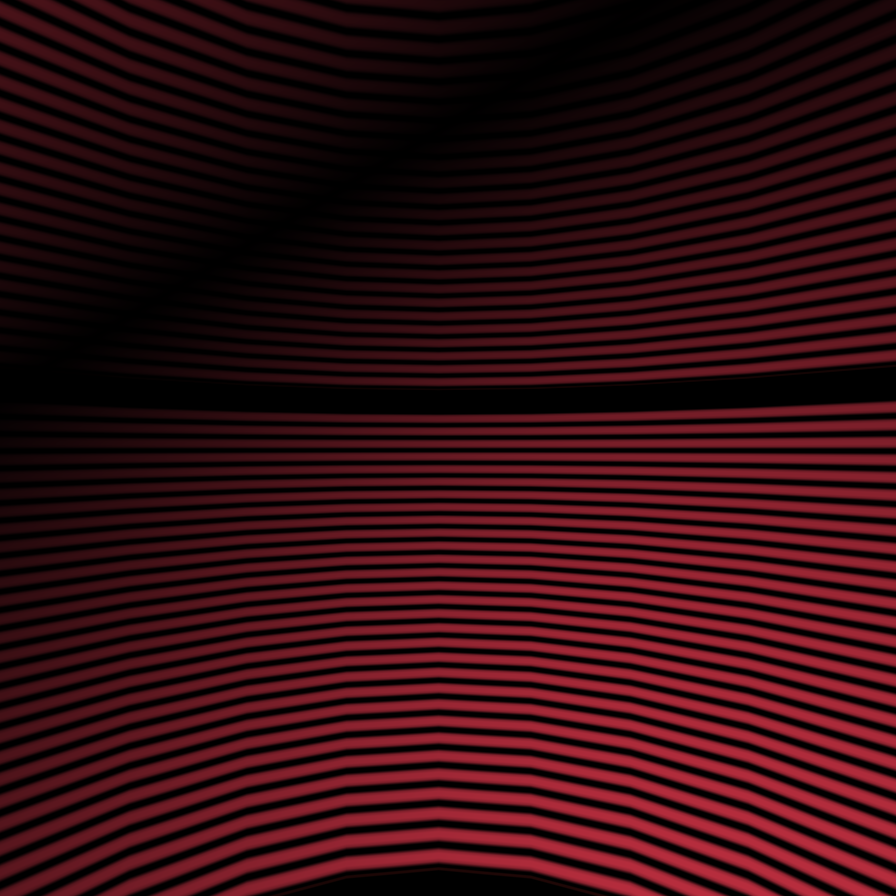
This background is drawn by a WebGL 1 fragment shader. Its source:

```glsl
precision highp float;
// Inside of a faceted globe ringed with soft crimson stripes, seen from its centre.
// Each ray becomes a longitude and latitude; flat facets bend the rings, and a
// two-sided light leaves a dark diagonal where the wall is edge-on to it.

uniform vec2 u_resolution;

const float FACET = radians(11.25);

// Relative nearness of the flat wall panels at a given longitude
float facetScale(float lon) {
  float middle = (floor(lon / FACET) + 0.5) * FACET;
  return cos(lon - middle) / (cos(0.5 * FACET) * cos(lon));
}

// Soft stripe with a dim rim and a brighter core
float stripe(float s) {
  float d = abs(fract(s) - 0.5);
  float body = 1.0 - smoothstep(0.22, 0.42, d);
  float core = 1.0 - smoothstep(0.08, 0.30, d);
  return 0.76 * body + 0.24 * core;
}

// Hairline at one latitude, in degrees
float seam(float lat, float at) {
  return 1.0 - smoothstep(0.03, 0.16, abs(lat - at));
}

void main() {
  // View ray, with the focal length as unit
  vec2 p = (gl_FragCoord.xy - 0.5 * u_resolution) / u_resolution.y;
  p = (p + vec2(0.0104, 0.0)) / 0.517;
  float lat = degrees(atan(p.y / facetScale(atan(p.x))));

  // Stripes mirrored about a blank belt, ending at a dark cap
  float s = (abs(lat - 5.85) - 2.25) / 1.55 + 0.5;
  float rings = stripe(s) * step(0.0, s) * step(s, 30.0);

  // Light falls on both sides of the wall
  vec3 lightDir = normalize(vec3(0.6, -1.0, 0.685));
  float light = pow(abs(dot(normalize(vec3(p, 1.0)), lightDir)), 0.93);

  vec3 crimson = vec3(0.73, 0.18, 0.245);
  vec3 color = crimson * rings * light;
  color += vec3(0.13, 0.03, 0.025) * light * (seam(lat, 7.2) + seam(lat, -42.25));
  gl_FragColor = vec4(color, 1.0);
}
```
